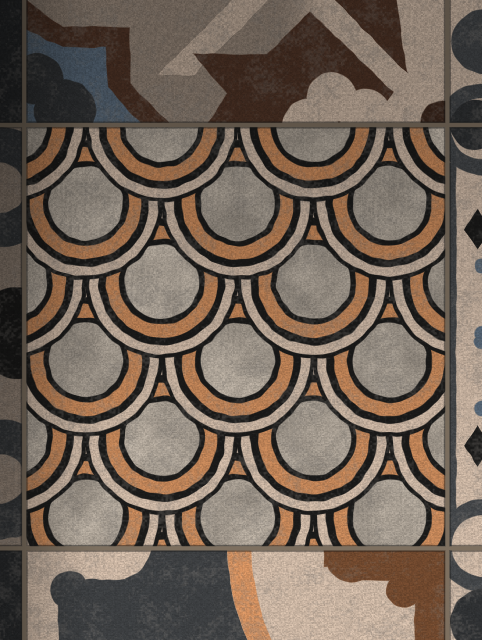
A WebGL 2 fragment shader for this pattern:

```glsl
#version 300 es
precision highp float;
// Worn cement tile with overlapping ringed scales, framed by parts of other patterned tiles.
#define DESIGN vec2(578.0, 768.0)
#define PITCH vec2(182.0, 94.0)
#define ORIGIN vec2(285.0, 244.0)
#define SCALE_R 92.0
#define CREAM_R vec2(76.0, 87.0)
#define ORANGE_R vec2(51.0, 67.0)
#define DISC_R 44.5
#define WOBBLE 2.2
#define WEAR 0.3
#define GRAIN 0.13

uniform vec2 u_resolution;
out vec4 fragColor;

const vec3 INK = vec3(0.10, 0.098, 0.095);
const vec3 CREAM = vec3(0.76, 0.68, 0.61);
const vec3 STONE = vec3(0.70, 0.66, 0.61);
const vec3 ORANGE = vec3(0.73, 0.50, 0.33);
const vec3 BROWN = vec3(0.29, 0.19, 0.14);
const vec3 RUST = vec3(0.42, 0.27, 0.17);
const vec3 SLATE = vec3(0.25, 0.26, 0.27);
const vec3 BLUE = vec3(0.33, 0.39, 0.45);
const vec3 GROUT = vec3(0.47, 0.42, 0.36);
float aa;

float hash(vec2 p) { return fract(sin(dot(p, vec2(127.1, 311.7))) * 43758.5453); }
float noise(vec2 p) {
  vec2 i = floor(p), f = fract(p);
  f = f * f * (3.0 - 2.0 * f);
  return mix(mix(hash(i), hash(i + vec2(1, 0)), f.x),
             mix(hash(i + vec2(0, 1)), hash(i + vec2(1, 1)), f.x), f.y);
}
float fbm(vec2 p) {
  float sum = 0.0, amp = 0.5;
  for (int i = 0; i < 4; i++) { sum += amp * noise(p); p = p * 2.1 + 17.0; amp *= 0.5; }
  return sum;
}
float fill(float d) { return 1.0 - smoothstep(-aa, aa, d); }
float band(float r, vec2 lim) { return fill(max(lim.x - r, r - lim.y)); }
float disc(vec2 p, vec2 c, float r) { return fill(length(p - c) - r); }
float box(vec2 p, vec2 lo, vec2 hi) {
  vec2 d = max(lo - p, p - hi);
  return fill(max(d.x, d.y));
}
float poly(vec2 p, vec2 v[8]) {
  float d = 1e6, s = 1.0;
  for (int i = 0, j = 7; i < 8; j = i++) {
    vec2 e = v[j] - v[i], w = p - v[i];
    vec2 b = w - e * clamp(dot(w, e) / max(dot(e, e), 1e-4), 0.0, 1.0);
    d = min(d, dot(b, b));
    if ((v[i].y > p.y) != (v[j].y > p.y) && w.x < e.x * w.y / e.y) s = -s;
  }
  return fill(s * sqrt(d));
}

// Upper rows overlap lower ones, so the lower row is painted first
vec3 scales(vec2 p) {
  vec3 col = INK;
  float row = floor((p.y - ORIGIN.y) / PITCH.y);
  for (int k = 1; k >= 0; k--) {
    float j = row + float(k);
    float x = (p.x - ORIGIN.x) / PITCH.x - 0.5 * mod(j, 2.0);
    vec2 id = vec2(floor(x + 0.5), j);
    float r = length(vec2((x - id.x) * PITCH.x, p.y - ORIGIN.y - j * PITCH.y));
    vec3 stone = STONE * (0.84 + 0.14 * hash(id + 3.0) + 0.3 * (fbm(p * 0.03 + id) - 0.45));
    vec3 c = mix(INK, CREAM, band(r, CREAM_R));
    c = mix(c, ORANGE, band(r, ORANGE_R));
    c = mix(c, stone, fill(r - DISC_R));
    col = mix(col, c, fill(r - SCALE_R));
  }
  return col;
}

// Angular brown and blue shapes above
vec3 topTile(vec2 p) {
  vec3 c = mix(CREAM * 0.72, CREAM, smoothstep(330.0, 400.0, p.x));
  float fold = abs(p.x + p.y - 300.0);
  c = mix(c, CREAM * 0.95, fill(fold - 22.0) * fill(p.y - 90.0));
  c = mix(c, BROWN, poly(p, vec2[8](vec2(30, 0), vec2(75, 32), vec2(156, 32), vec2(156, 100),
    vec2(205, 150), vec2(160, 150), vec2(30, 150), vec2(30, 75))));
  c = mix(c, BLUE, poly(p, vec2[8](vec2(30, 35), vec2(75, 57), vec2(127, 57), vec2(130, 105),
    vec2(170, 150), vec2(90, 150), vec2(30, 150), vec2(30, 90))));
  c = mix(c, SLATE * 0.75, max(disc(p, vec2(45, 95), 31.0), disc(p, vec2(78, 133), 37.0)));
  c = mix(c, BROWN, poly(p, vec2[8](vec2(231, 65), vec2(320, 65), vec2(372, 14), vec2(471, 110),
    vec2(465, 121), vec2(400, 150), vec2(248, 150), vec2(272, 112))));
  c = mix(c, CREAM, max(disc(p, vec2(398, 117), 30.0), disc(p, vec2(372, 152), 34.0)));
  c = mix(c, CREAM, disc(p, vec2(438, 138), 31.0));
  c = mix(c, BROWN, fill(max(p.x - 475.0 - p.y * 0.15, p.y * 0.98 + 402.0 - p.x)));
  return mix(c, BROWN * 0.8, disc(p, vec2(532, 148), 28.0));
}

// Rounded charcoal and rust shapes below
vec3 bottomTile(vec2 p) {
  float h = p.y - 661.0, arc = p.x - 273.0 - 0.0021 * h * h;
  float edge = max(70.0 - p.x, 695.0 - p.y);
  float dark = max(fill(edge), disc(p, vec2(84, 708), 23.0));
  dark = max(dark, box(p, vec2(150, 655), vec2(300, 770)));
  dark *= 1.0 - disc(p, vec2(138, 652), 44.0);
  vec3 c = mix(CREAM, SLATE * 0.9, dark * fill(arc));
  c = mix(c, ORANGE * 1.08, band(arc, vec2(0, 29)));
  float rust = max(box(p, vec2(497, 655), vec2(540, 770)), box(p, vec2(388, 655), vec2(540, 680)));
  rust = max(rust, max(disc(p, vec2(422, 667), 32.0), disc(p, vec2(484, 708), 21.0)));
  return mix(c, RUST, max(rust, box(p, vec2(422, 670), vec2(500, 697))));
}

// Slices of the tiles to either side
vec3 sideTiles(vec2 p) {
  float y = mod(p.y - 225.0 + 175.0, 350.0) - 175.0;
  float r = length(vec2(p.x, y));
  vec3 left = mix(CREAM * 0.7, SLATE * 0.8, band(r, vec2(30, 72)));
  left = mix(left, INK, disc(p, vec2(22, 400), 55.0));
  left = mix(left, SLATE * 0.6, max(fill(p.y - 150.0), fill(657.0 - p.y)));
  vec2 q = vec2(p.x - 578.0, abs(p.y - 405.0));
  vec3 right = mix(CREAM, SLATE, fill(abs(length(q - vec2(0, 250)) - 46.0) - 9.0));
  right = mix(right, SLATE, fill(p.x - 547.0) * fill(q.y - 210.0));
  right = mix(right, BLUE, disc(vec2(q.x, abs(q.y - 45.0)), vec2(0, 40), 9.0));
  right = mix(right, INK, fill(abs(q.x + 5.0) + abs(q.y - 130.0) * 0.7 - 17.0));
  right = mix(right, SLATE, disc(p, vec2(580, 50), 38.0));
  right = mix(right, SLATE * 0.7, max(disc(p, vec2(570, 150), 30.0), disc(p, vec2(578, 745), 38.0)));
  return p.x < 289.0 ? left : right;
}

void main() {
  vec2 uv = gl_FragCoord.xy / u_resolution;
  vec2 p = vec2(uv.x, 1.0 - uv.y) * DESIGN;
  aa = 0.8 * DESIGN.x / u_resolution.x;
  vec2 q = p + WOBBLE * (vec2(noise(p * 0.09), noise(p * 0.09 + 40.0)) - 0.5);

  vec3 col = p.y < 150.0 ? topTile(q) : p.y > 658.0 ? bottomTile(q) : scales(q);
  if (p.x < 29.0 || p.x > 536.5) col = sideTiles(q);

  // Rubbed patches and fine surface grain
  float worn = smoothstep(0.42, 0.75, fbm(p * 0.045) * 0.65 + noise(p * 0.4) * 0.35);
  col = mix(col, vec3(0.48, 0.46, 0.44), worn * WEAR);
  col *= 1.0 + GRAIN * (noise(p * 0.75) + hash(floor(p * 0.6)) - 1.0);

  // Grout joints
  float joint = min(min(abs(p.x - 29.0), abs(p.x - 536.5)), min(abs(p.y - 150.0), abs(p.y - 658.0)));
  col = mix(col, INK, 0.5 * fill(joint - 4.2));
  col = mix(col, GROUT, fill(joint - 2.6));

  // Light falls off toward the top and the left edge
  float light = mix(0.76, 1.04, smoothstep(0.0, 0.85, 1.0 - uv.y));
  light *= mix(0.72, 1.0, smoothstep(0.0, 0.22, uv.x));
  fragColor = vec4(col * light, 1.0);
}
```
